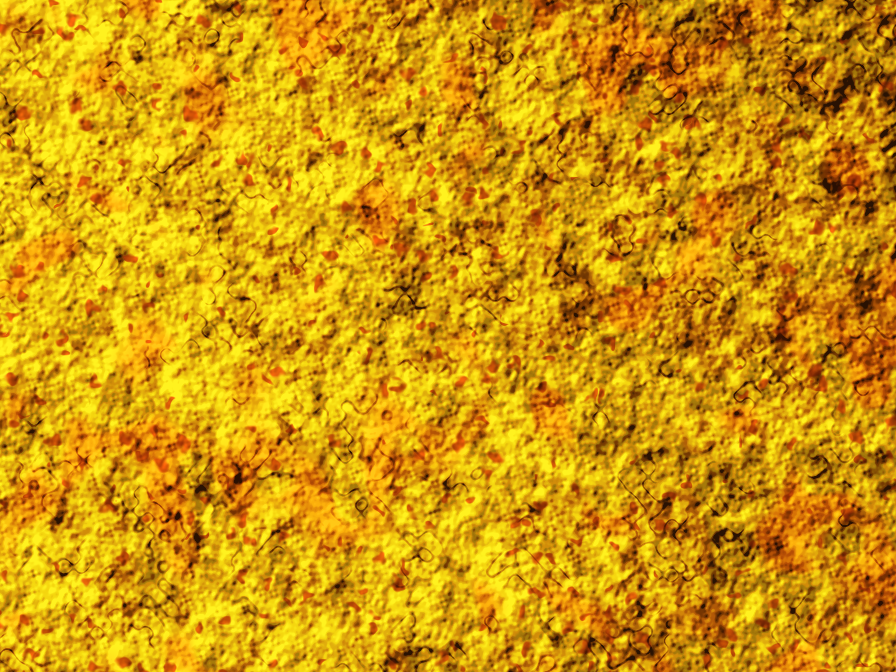
A WebGL 1 fragment shader for this texture:

```glsl
precision highp float;
// Draws a rough, grainy golden crust with rust spots, olive patches and dark crevices.

uniform vec2 u_resolution;

const vec3 SOOT = vec3(0.16, 0.07, 0.01);
const vec3 UMBER = vec3(0.45, 0.22, 0.01);
const vec3 RUST = vec3(0.69, 0.37, 0.03);
const vec3 OLIVE = vec3(0.65, 0.48, 0.04);
const vec3 OCHRE = vec3(0.82, 0.55, 0.04);
const vec3 GOLD = vec3(0.88, 0.68, 0.05);
const vec3 YELLOW = vec3(0.96, 0.84, 0.06);
const vec3 GLINT = vec3(1.0, 0.95, 0.12);
const vec3 RED = vec3(0.68, 0.19, 0.02);

float hash(vec2 cell) {
  vec3 q = fract(cell.xyx * 0.1031);
  q += dot(q, q.yzx + 33.33);
  return fract((q.x + q.y) * q.z);
}

float noise(vec2 p) {
  vec2 cell = floor(p);
  vec2 f = fract(p);
  f = f * f * (3.0 - 2.0 * f);
  float low = mix(hash(cell), hash(cell + vec2(1.0, 0.0)), f.x);
  float high = mix(hash(cell + vec2(0.0, 1.0)), hash(cell + 1.0), f.x);
  return mix(low, high, f.y);
}

// Noise on a turned grid, so that layers do not line up.
float layer(vec2 p, float scale, float angle) {
  float c = cos(angle);
  float s = sin(angle);
  return noise(mat2(c, s, -s, c) * p * scale + 100.0 + 17.0 * angle);
}

float surfaceHeight(vec2 p) {
  return 0.55 * layer(p, 45.0, 0.4)
       + 0.32 * layer(p, 95.0, 1.1)
       + 0.22 * layer(p, 185.0, 2.0);
}

// Difference of height along the light, positive on lit slopes.
float relief(vec2 p, vec2 toLight, float reach) {
  return surfaceHeight(p - toLight * reach) - surfaceHeight(p + toLight * reach);
}

// Thin curled lines that appear only inside some patches.
float crevices(vec2 p) {
  float curl = abs(layer(p, 58.0, 0.8) - 0.5);
  float patches = smoothstep(0.5, 0.72, layer(p, 24.0, 1.7));
  return (1.0 - smoothstep(0.02, 0.13, curl)) * patches;
}

// Ragged dots scattered over a jittered grid.
float spots(vec2 p, float scale, float share) {
  vec2 ragged = vec2(layer(p, 90.0, 0.2), layer(p, 90.0, 1.4)) - 0.5;
  vec2 q = p * scale + 0.45 * ragged;
  vec2 cell = floor(q);
  float cover = 0.0;
  for (int y = -1; y <= 1; y++) {
    for (int x = -1; x <= 1; x++) {
      vec2 c = cell + vec2(float(x), float(y));
      vec2 center = c + vec2(hash(c + 41.0), hash(c + 83.0));
      float radius = mix(0.16, 0.36, hash(c + 127.0));
      float present = step(hash(c + 191.0), share);
      float dotCover = 1.0 - smoothstep(0.4 * radius, radius, distance(q, center));
      cover = max(cover, present * dotCover);
    }
  }
  return cover;
}

vec3 crustColor(float tone, float oliveShare) {
  vec3 color = mix(SOOT, UMBER, smoothstep(0.0, 0.2, tone));
  color = mix(color, mix(RUST, OLIVE, oliveShare), smoothstep(0.2, 0.41, tone));
  color = mix(color, OCHRE, smoothstep(0.41, 0.54, tone));
  color = mix(color, GOLD, smoothstep(0.54, 0.66, tone));
  color = mix(color, YELLOW, smoothstep(0.66, 0.83, tone));
  return mix(color, GLINT, smoothstep(0.83, 1.05, tone));
}

// Broad light: bright on the left, dim on the right and in the upper corner.
float broadLight(vec2 uv) {
  float corner = smoothstep(1.2, 2.0, uv.x + uv.y);
  return 0.2 * (0.5 - uv.x) - 0.1 * corner;
}

void main() {
  vec2 uv = gl_FragCoord.xy / u_resolution;
  vec2 p = gl_FragCoord.xy / u_resolution.y;

  // Brightness from clumps, grain, slopes and cracks
  float tone = 0.65 + broadLight(uv);
  tone += 0.16 * (noise(p * vec2(4.0, 8.0) + 9.0) - 0.5);
  tone += 0.34 * (layer(p, 26.0, 2.6) - 0.5);
  tone += 0.34 * (layer(p, 60.0, 0.9) - 0.5);
  tone += 0.30 * (layer(p, 150.0, 0.5) - 0.5);
  tone += 1.7 * relief(p, vec2(-0.8, 0.6), 0.0022);
  tone -= 0.32 * crevices(p);

  // Hue from olive patches, warm stains and rust spots
  float oliveShare = smoothstep(0.38, 0.6, layer(p, 19.0, 1.3));
  float warmth = smoothstep(0.5, 0.8, layer(p, 13.0, 2.2)) * (1.0 - oliveShare);
  vec3 color = crustColor(tone, oliveShare);
  color *= mix(vec3(1.0), vec3(1.03, 0.82, 0.7), warmth);
  color = mix(color, RED * (0.5 + 0.8 * tone), 0.8 * spots(p, 27.0, 0.4));

  gl_FragColor = vec4(clamp(color, 0.0, 1.0), 1.0);
}
```
